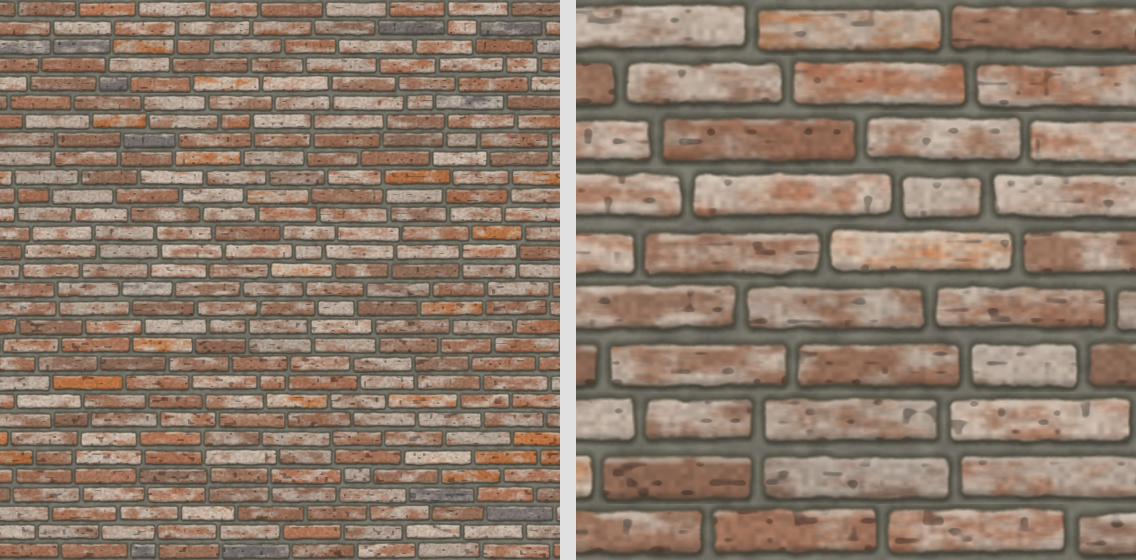
Left: the whole. Right: its middle third, enlarged.
Give the GLSL for this texture, as a Shadertoy shader.

```glsl
#define ROWS 30.0
#define FULL_COUNT 9.0
#define HALF_ROW_SHARE 0.6
#define JOINT_WIDTH 0.25
#define BRICK_HEIGHT 0.69
#define LENGTH_JITTER 0.2
#define EDGE_WEAR 0.11
#define MORTAR vec3(0.46, 0.45, 0.41)
#define DEEP_MORTAR vec3(0.32, 0.31, 0.26)
#define RED_CLAY vec3(0.65, 0.43, 0.32)
#define BROWN_CLAY vec3(0.54, 0.42, 0.35)
#define LIME vec3(0.74, 0.69, 0.64)

float hash(vec2 p) {
    return fract(sin(dot(p, vec2(127.1, 311.7))) * 43758.5);
}

float noise(vec2 p) {
    vec2 i = floor(p), f = fract(p);
    f = f * f * (3.0 - 2.0 * f);
    return mix(mix(hash(i), hash(i + vec2(1, 0)), f.x),
               mix(hash(i + vec2(0, 1)), hash(i + vec2(1, 1)), f.x), f.y);
}

float fbm(vec2 p) {
    float sum = 0.0, amp = 0.53;
    for (int i = 0; i < 4; i++) {
        sum += amp * noise(p);
        p = p * 2.1 + 17.3;
        amp *= 0.5;
    }
    return sum;
}

float roundBox(vec2 p, vec2 size, float radius) {
    vec2 d = abs(p) - size + radius;
    return length(max(d, 0.0)) + min(max(d.x, d.y), 0.0) - radius;
}

// Position of joint i in a row; both ends stay fixed so the row wraps
float joint(float i, float row, float count) {
    if (i <= 0.0) return 0.0;
    if (i >= count) return count;
    return i + LENGTH_JITTER * (hash(vec2(i, row + 40.0)) - 0.5);
}

vec3 brickFace(vec2 q, vec2 size, vec2 id) {
    vec2 grainPos = q + id * vec2(7.7, 3.1);
    float kind = hash(id + 5.3);
    vec3 clay = mix(RED_CLAY, BROWN_CLAY, hash(id + 2.7));
    clay = mix(clay, vec3(0.69, 0.43, 0.26), step(0.93, kind));
    clay = mix(clay, vec3(0.45, 0.42, 0.41), step(kind, 0.05));

    // Patchy lime wash, heavier on some bricks
    float patches = fbm(grainPos * vec2(1.3, 2.6));
    float wash = smoothstep(0.28, 0.78, patches + 0.55 * (hash(id + 9.1) - 0.5));
    vec3 color = mix(clay, LIME, 0.9 * wash);

    // Grain and dark pits
    color *= 0.9 + 0.2 * noise(grainPos * 9.0);
    color *= 1.0 - 0.3 * smoothstep(0.76, 0.92, noise(grainPos * vec2(4.0, 6.0) + 31.0));

    // Pale upper lip and shaded lower edge
    float lip = smoothstep(0.16, 0.04, size.y - q.y);
    color = mix(color, vec3(0.80, 0.76, 0.71), 0.6 * lip * smoothstep(0.25, 0.7, noise(grainPos * 3.0)));
    color *= 1.0 - 0.2 * smoothstep(0.15, 0.0, size.y + q.y);
    return color * (0.93 + 0.14 * hash(id + 13.9));
}

void mainImage(out vec4 fragColor, in vec2 fragCoord) {
    vec2 uv = fragCoord / iResolution.xy;
    vec2 p = uv * ROWS;
    float row = floor(p.y);

    // Some rows replace a whole brick with a half one
    float count = FULL_COUNT - 0.5 * step(hash(vec2(row, 3.0)), HALF_ROW_SHARE);
    float shift = floor(FULL_COUNT * hash(vec2(row, 8.0)))
                + 0.43 * row + 0.3 * hash(vec2(row, 11.0));
    float x = fract(uv.x + shift / count) * count;

    // Brick that holds this point
    float i = floor(x);
    if (x < joint(i, row, count)) i -= 1.0;
    else if (x >= joint(i + 1.0, row, count)) i += 1.0;
    float left = joint(i, row, count), right = joint(i + 1.0, row, count);
    vec2 id = vec2(i, row);

    // Local frame in row heights, with small errors of laying
    float pitch = ROWS / count;
    vec2 q = vec2((x - 0.5 * (left + right)) * pitch, fract(p.y) - 0.5);
    q.y += 0.07 * (hash(id + 21.0) - 0.5) + 0.025 * q.x * (hash(id + 27.0) - 0.5);
    vec2 size = 0.5 * vec2((right - left) * pitch - JOINT_WIDTH,
                           BRICK_HEIGHT + 0.07 * (hash(id + 33.0) - 0.5));

    // Worn outline
    float wear = EDGE_WEAR * (fbm(p * 2.5) - 0.5);
    float d = roundBox(q, size, 0.1) + wear;
    float shadowDist = roundBox(q + vec2(-0.02, 0.09), size, 0.1) + wear;

    // Mortar, darker in narrow joints and below bricks
    float open = smoothstep(0.0, 0.17, d);
    vec3 color = mix(DEEP_MORTAR, MORTAR, open);
    color *= 0.86 + 0.28 * fbm(p * 3.5 + 50.0);
    color *= 1.0 - 0.17 * smoothstep(0.06, -0.06, shadowDist);

    float soft = 0.035 + 0.5 * ROWS / iResolution.y;
    color = mix(color, brickFace(q, size, id), smoothstep(soft, -soft, d));
    fragColor = vec4(color, 1.0);
}
```
